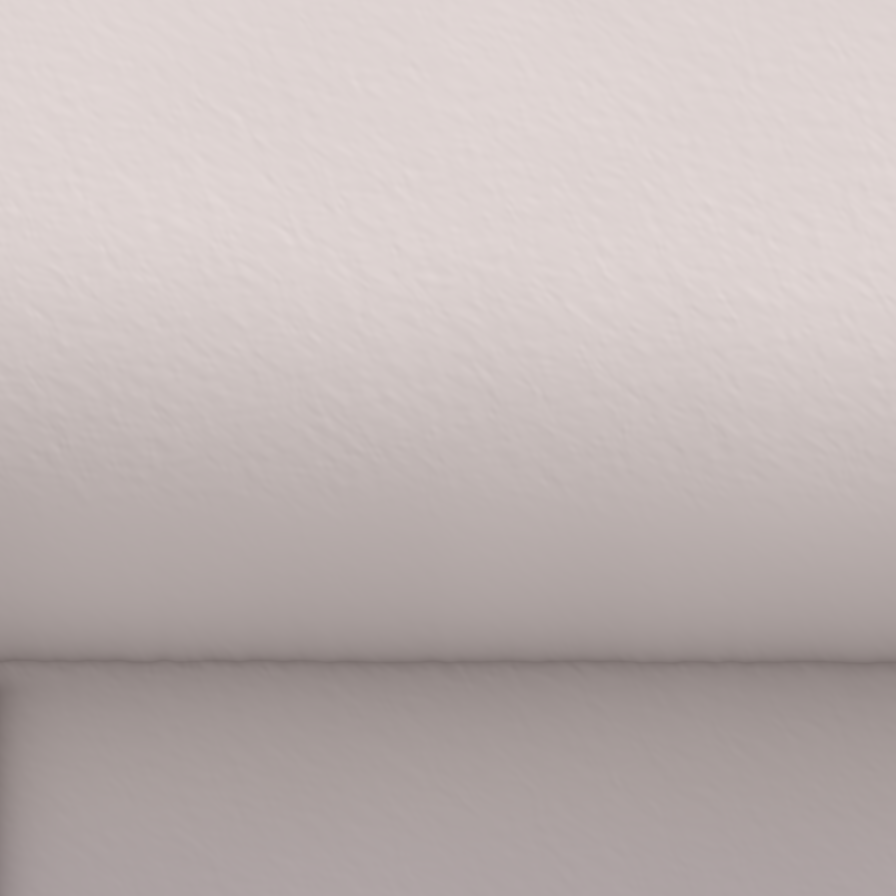
Reproduce this texture procedurally as a WebGL 1 fragment shader.

```glsl
precision highp float;
uniform vec2 u_resolution;

#define SEAM_HEIGHT 0.2625
#define SEAM_WOBBLE 0.0025
#define GRADIENT_TILT 0.07
#define GRAIN_SCALE 75.0
#define GRAIN_DEPTH 0.045
#define LEDGE_GRAIN 0.35
#define CORNER_SHADE 0.11
#define WARM_TINT vec3(0.041, 0.0, -0.006)

float hash(vec2 p) {
  return fract(sin(dot(p, vec2(127.1, 311.7))) * 43758.5453);
}

float noise(vec2 p) {
  vec2 cell = floor(p);
  vec2 f = fract(p);
  f = f * f * (3.0 - 2.0 * f);
  float low = mix(hash(cell), hash(cell + vec2(1.0, 0.0)), f.x);
  float high = mix(hash(cell + vec2(0.0, 1.0)), hash(cell + vec2(1.0, 1.0)), f.x);
  return mix(low, high, f.y);
}

float plasterHeight(vec2 p) {
  // Bumps stretched along a falling diagonal
  vec2 q = vec2(0.8 * p.x - 0.6 * p.y, 0.6 * p.x + 0.8 * p.y);
  q *= GRAIN_SCALE * vec2(0.75, 1.2);
  q += 0.8 * noise(q * 0.4 + 17.0);
  return 0.65 * noise(q) + 0.35 * noise(q * 1.9 + 31.0);
}

float plasterRelief(vec2 p) {
  vec2 lightStep = vec2(0.0025, 0.0035);
  return plasterHeight(p) - plasterHeight(p + lightStep);
}

float wallShade(float d, float x) {
  float t = d + GRADIENT_TILT * (x - 0.5) * smoothstep(0.0, 0.2, d);
  float shade = 0.655 + 0.165 * smoothstep(0.05, 0.5, t) + 0.015 * d;
  shade -= 0.14 * exp(-d / 0.04) + 0.06 * exp(-d / 0.005);
  return shade - 0.03 * exp(-x / 0.08) * exp(-d / 0.2);
}

float ledgeShade(float depth, float x) {
  float shade = 0.645 - 0.13 * exp(-depth / 0.08) - 0.07 * exp(-depth / 0.006);
  float corner = CORNER_SHADE * exp(-x / 0.022) + 0.02 * exp(-x / 0.1);
  return shade - corner * smoothstep(0.0, 0.04, depth);
}

void main() {
  vec2 uv = gl_FragCoord.xy / u_resolution;

  // Distance above the slightly uneven seam
  float wobble = (noise(vec2(uv.x * 60.0, 3.0)) - 0.5) * SEAM_WOBBLE;
  float d = uv.y - SEAM_HEIGHT + 0.002 * uv.x - wobble;

  // Soft wall above, shaded ledge below
  float wall = wallShade(max(d, 0.0), uv.x);
  float ledge = ledgeShade(max(-d, 0.0), uv.x);
  float shade = mix(ledge, wall, smoothstep(-0.002, 0.002, d));

  // Relief fades where the wall curves out of focus
  float focus = smoothstep(0.13, 0.24, d) * mix(1.0, 0.65, smoothstep(0.4, 0.75, d));
  float nearSeam = exp(-abs(d + 0.008) / 0.02);
  float strength = max(focus, max(0.15, LEDGE_GRAIN * step(d, 0.0)));
  strength = max(strength, 0.8 * nearSeam);
  shade += GRAIN_DEPTH * strength * plasterRelief(uv);

  // Faint broad mottling
  shade += 0.008 * (noise(uv * 9.0 + 5.0) - 0.5);

  vec3 color = vec3(shade) + WARM_TINT;
  color.b += 0.008 * smoothstep(0.15, 0.0, uv.y);
  gl_FragColor = vec4(color, 1.0);
}
```
